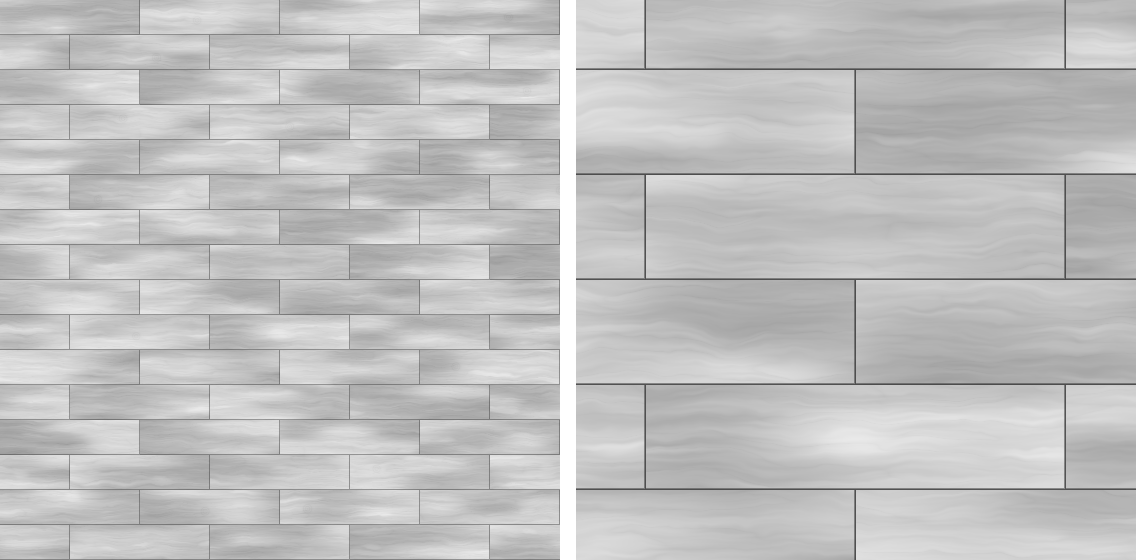
Left, the full canvas; right, a detail of the centre.
Give the GLSL for this texture, as a WebGL 1 fragment shader.

```glsl
precision highp float;
// Pale grey wooden planks in a half-offset running bond, 4 across and 16 down.
uniform vec2 u_resolution;

float hash(vec2 p) {
  vec3 q = fract(p.xyx * vec3(0.1031, 0.1030, 0.0973));
  q += dot(q, q.yzx + 33.33);
  return fract((q.x + q.y) * q.z);
}

float noise(vec2 p) {
  vec2 i = floor(p), f = fract(p);
  f = f * f * (3.0 - 2.0 * f);
  return mix(mix(hash(i), hash(i + vec2(1.0, 0.0)), f.x),
             mix(hash(i + vec2(0.0, 1.0)), hash(i + 1.0), f.x), f.y);
}

float fbm(vec2 p) {
  float sum = 0.0, amplitude = 0.5;
  for (int i = 0; i < 4; i++) {
    sum += amplitude * noise(p);
    p = p * vec2(1.9, 2.1) + 17.3;
    amplitude *= 0.5;
  }
  return sum / 0.9375;
}

// Tone of one plank; q runs from 0 to 1 along each side.
float woodTone(vec2 q, vec2 id) {
  vec2 seed = 80.0 * vec2(hash(id + 3.1), hash(id + 47.7));

  // Broad shading: soft clouds and a drift between the ends, gently limited
  float shade = 2.0 * (noise(q * vec2(1.5, 1.2) + seed) - 0.5);
  shade += 2.6 * (noise(q * vec2(2.6, 2.6) + seed + 7.0) - 0.5);
  shade += 4.4 * (hash(id + 9.4) - 0.5) * (q.x - 0.5);
  float tone = 0.77 + 0.088 * shade / sqrt(1.0 + 0.5 * shade * shade);

  // Fine, slightly wavy streaks along the plank
  float bend = fbm(q * vec2(7.0, 2.5) + seed + 31.0) - 0.5;
  vec2 g = vec2(q.x * 2.6, q.y * 8.0 + bend * 1.6) + seed;
  tone += 0.11 * (fbm(g) - 0.5);
  tone += 0.03 * (noise(g * vec2(3.0, 4.0)) - 0.5);

  // Thin dark veins and soft pale flecks
  float vein = 1.0 - abs(2.0 * noise(g * vec2(1.2, 1.4) + 11.0) - 1.0);
  tone -= 0.018 * pow(vein, 12.0);
  tone += 0.04 * smoothstep(0.78, 0.98, noise(g * vec2(1.6, 0.8) + 53.0));

  // Faint ringed knot on a few planks
  vec2 center = vec2(0.15 + 0.7 * hash(id + 21.0), 0.3 + 0.4 * hash(id + 62.0));
  float r = length((q - center) * vec2(4.0, 1.0)) + 0.04 * bend;
  float knot = step(0.8, hash(id + 88.0)) * (1.0 - smoothstep(0.1, 0.18, r));
  return tone - knot * (0.02 + 0.008 * cos(r * 110.0));
}

void main() {
  vec2 uv = gl_FragCoord.xy / u_resolution;
  vec2 p = uv * vec2(4.0, 16.0);
  float row = floor(p.y);
  p.x += 0.5 * (1.0 - mod(row, 2.0));
  vec2 id = vec2(mod(floor(p.x), 4.0), row);
  vec2 q = fract(p);
  float tone = woodTone(q, id);

  // Hairline joints along the right and lower edges, by exact pixel coverage
  vec2 pixel = 1.0 / u_resolution;
  vec2 edge = abs(vec2(1.0 - q.x, q.y) / vec2(4.0, 16.0) - 0.0005);
  vec2 joint = clamp(min(vec2(0.0008), 0.5 * (0.0008 + pixel) - edge) / pixel, 0.0, 1.0);
  tone = mix(tone, 0.22, max(joint.x, joint.y));

  gl_FragColor = vec4(vec3(tone), 1.0);
}
```
